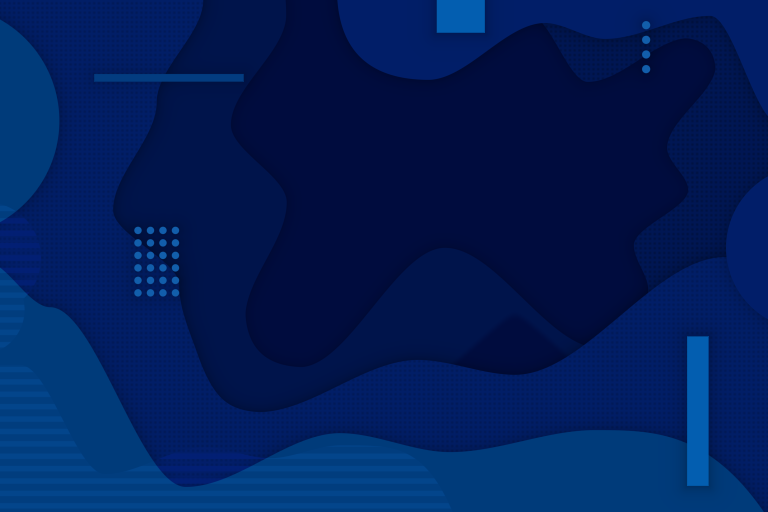
Give the GLSL for this background, as a Shadertoy shader.

```glsl
// Layered navy and teal paper waves with dot grids, stripes and small bars.
// Lengths are in hundredths of the canvas height.

const vec3 ABYSS = vec3(0.0, 0.047, 0.245);
const vec3 NAVY = vec3(0.0, 0.078, 0.295);
const vec3 DUSK = vec3(0.0, 0.085, 0.315);
const vec3 ROYAL = vec3(0.005, 0.115, 0.395);
const vec3 INDIGO = vec3(0.01, 0.125, 0.47);
const vec3 TEAL = vec3(0.0, 0.23, 0.48);
const vec3 STRIPE = vec3(0.015, 0.28, 0.56);
const vec3 LINE = vec3(0.01, 0.235, 0.50);
const vec3 BRIGHT = vec3(0.01, 0.37, 0.69);
const vec3 DOT = vec3(0.07, 0.37, 0.67);

// Eased step from one turning point to the next
float rise(float t, vec2 a, vec2 b) {
    return (b.y - a.y) * smoothstep(a.x, b.x, t);
}

// Smooth curve through six turning points, ordered by their first coordinate
float curve(float t, vec2 a, vec2 b, vec2 c, vec2 d, vec2 e, vec2 f) {
    return a.y + rise(t, a, b) + rise(t, b, c) + rise(t, c, d) + rise(t, d, e) + rise(t, e, f);
}

// Intersection with a rounded corner
float roundMax(float a, float b, float k) {
    float h = max(k - abs(a - b), 0.0) / k;
    return max(a, b) + 0.25 * k * h * h;
}

// Rescale an implicit field to an approximate distance
float toDistance(float field, float pixel) {
    vec2 slope = vec2(dFdx(field), dFdy(field)) / pixel;
    return field / max(length(slope), 0.01);
}

float box(vec2 p, vec2 center, vec2 halfSize) {
    vec2 q = abs(p - center) - halfSize;
    return length(max(q, 0.0)) + min(max(q.x, q.y), 0.0);
}

float dotGrid(vec2 p, vec2 first, float gap, vec2 count, float radius) {
    vec2 cell = clamp(round((p - first) / gap), vec2(0.0), count - 1.0);
    return length(p - first - gap * cell) - radius;
}

float cover(float d, float pixel) {
    return 1.0 - smoothstep(-0.7 * pixel, 0.7 * pixel, d);
}

// Lay a shape over the color, with a soft shadow around it
vec3 paint(vec3 base, vec3 tint, float d, float shadow, float pixel) {
    float shade = shadow * exp(-max(d, 0.0) / 1.3);
    return mix(base * (1.0 - shade), tint, cover(d, pixel));
}

// Fine halftone weave
float weave(vec2 p) {
    vec2 s = 0.5 + 0.5 * cos(6.28318 * p / 0.92);
    return s.x * s.y;
}

void mainImage(out vec4 fragColor, in vec2 fragCoord) {
    float pixel = 100.0 / iResolution.y;
    vec2 p = fragCoord * pixel;
    float grain = weave(p);
    vec3 color = ABYSS;

    // Inner navy sheet around the dark hollow
    float side = curve(p.y, vec2(20, 47.9), vec2(37.9, 47.9), vec2(60.5, 56), vec2(75.6, 45.1), vec2(97.1, 55.9), vec2(110, 55));
    float hill = curve(p.x, vec2(40, 28.3), vec2(58.6, 28.3), vec2(86.9, 51.6), vec2(117.2, 32), vec2(140, 32), vec2(150, 32));
    float hollow = roundMax(side - p.x, hill - p.y, 11.6);
    color = paint(color, NAVY, toDistance(-hollow, pixel), 0.15, pixel);

    // Faint dark peak on the hill
    float peak = p.y - 40.2 + 0.9 * length(vec2(p.x - 100.6, 1.5));
    color = mix(color, ABYSS, 1.0 - smoothstep(-1.5, 0.6, peak));

    // Woven sheet on the right
    float ceiling = curve(p.x, vec2(90, 97), vec2(103.5, 97), vec2(114.8, 84), vec2(134.8, 92.6), vec2(145, 92.6), vec2(150, 92.6));
    float coast = curve(p.y, vec2(43.4, 126.6), vec2(52.1, 123.8), vec2(62.9, 134.4), vec2(71.1, 130.3), vec2(87.3, 139.8), vec2(100, 139.8));
    float bay = roundMax(p.y - ceiling, p.x - coast, 7.0);
    color = paint(color, DUSK * (1.04 - 0.22 * grain), toDistance(max(-bay, 104.0 - p.x), pixel), 0.15, pixel);

    // Royal blue frame: left side and lower wave
    float bank = curve(p.y, vec2(22, 40.5), vec2(44.3, 35), vec2(59, 22.1), vec2(80, 30.6), vec2(100, 39.7), vec2(110, 40));
    float swell = curve(p.x, vec2(30, 19.5), vec2(50.4, 19.5), vec2(81.6, 29.7), vec2(100.6, 26.8), vec2(141.6, 49.8), vec2(150, 50));
    float opening = roundMax(bank - p.x, swell - p.y, 11.0);
    color = paint(color, ROYAL * (1.02 - 0.15 * grain), toDistance(-opening, pixel), 0.22, pixel);

    // Upper band and right disc
    float drape = curve(p.x, vec2(60, 84.4), vec2(83.6, 84.4), vec2(106.4, 95.5), vec2(118.2, 92.4), vec2(138.7, 96.9), vec2(152, 76));
    float band = roundMax(drape - p.y, 65.8 - p.x, 18.0);
    color = paint(color, ROYAL * 1.03, toDistance(band, pixel), 0.2, pixel);
    color = paint(color, ROYAL * 1.04, length(p - vec2(157.8, 51.6)) - 16.0, 0.15, pixel);

    // Teal shore and upper left disc
    float shore = curve(p.x, vec2(-3, 49), vec2(9.8, 40), vec2(36.3, 4.9), vec2(66.4, 15.4), vec2(87.9, 11.7), vec2(116.2, 16));
    shore -= 16.0 * pow(max(p.x - 116.2, 0.0) / 33.0, 3.0);
    float teal = min(toDistance(p.y - shore, pixel), length(p - vec2(-11.1, 76.4)) - 22.7);
    color = paint(color, TEAL, teal, 0.18, pixel);

    // Horizontal stripes at the lower left
    float ridge = curve(p.x, vec2(4, 28.7), vec2(20.5, 7.4), vec2(40, 12.7), vec2(52.7, 10.5), vec2(66.4, 13), vec2(70, 13));
    ridge -= 13.0 * pow(max(p.x - 66.4, 0.0) / 22.0, 4.0);
    float lobes = min(length(p - vec2(-3, 49.6)) - 11.0, length(p - vec2(-4, 39.5)) - 8.8);
    float striped = cover(min(toDistance(p.y - ridge, pixel), lobes), pixel);
    float ruling = cover((abs(fract(p.y / 2.42) - 0.5) - 0.22) * 2.42, pixel);
    vec3 ink = mix(INDIGO, STRIPE, cover(teal, pixel));
    color = mix(color, ink, striped * (0.2 + 0.6 * ruling));

    // Bars and dot grids
    color = paint(color, LINE, box(p, vec2(33, 84.8), vec2(14.6, 0.75)), 0.12, pixel);
    color = paint(color, BRIGHT, box(p, vec2(90, 100), vec2(4.7, 6.4)), 0.2, pixel);
    color = paint(color, BRIGHT, box(p, vec2(136.3, 19.7), vec2(2.1, 14.6)), 0.2, pixel);
    color = paint(color, DOT, dotGrid(p, vec2(26.95, 42.8), 2.44, vec2(4, 6), 0.72), 0.15, pixel);
    color = paint(color, DOT, dotGrid(p, vec2(126.2, 86.5), 2.86, vec2(1, 4), 0.8), 0.15, pixel);

    fragColor = vec4(color, 1.0);
}
```
